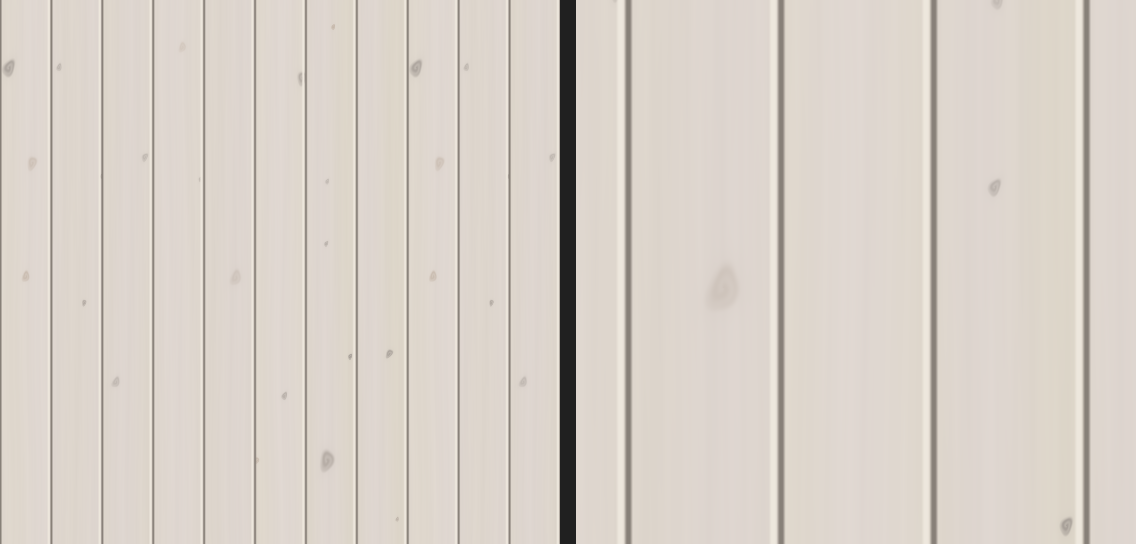
Left: the whole. Right: its middle third, enlarged.
Give the GLSL for this texture, as a WebGL 2 fragment shader.

```glsl
#version 300 es
precision highp float;

uniform vec2 u_resolution;
out vec4 fragColor;

// Layout, in units of the canvas width
const float BOARDS = 11.0;
const float BOARD_CYCLE = 8.0;       // boards before the wood repeats
const float GROOVE_SHIFT = 0.0009;
const float GROOVE_CORE = 0.0009;
const float GROOVE_EDGE = 0.0027;
const float BEVEL_OFFSET = 0.0047;
const float BEVEL_CORE = 0.0010;
const float BEVEL_EDGE = 0.0028;

// Knots
const float KNOT_ROW = 0.195;
const float KNOT_CHANCE = 0.46;
const float KNOT_MIN = 0.0045;
const float KNOT_MAX = 0.0200;

// Colours
const vec3 PALE_WOOD = vec3(0.873, 0.840, 0.816);
const vec3 WARM_WOOD = vec3(0.868, 0.839, 0.790);
const vec3 GROOVE_COLOUR = vec3(0.530, 0.500, 0.470);
const vec3 BEVEL_COLOUR = vec3(0.930, 0.905, 0.865);
const vec3 GREY_KNOT = vec3(0.620, 0.590, 0.565);
const vec3 TAN_KNOT = vec3(0.760, 0.700, 0.645);
const float GRAIN_STRENGTH = 0.006;

float hash(vec2 p) {
    return fract(sin(dot(p, vec2(127.1, 311.7))) * 43758.5453);
}

// Soft band around zero, never thinner than a pixel's blur
float band(float d, float core, float edge) {
    float blur = 0.5 / u_resolution.x;
    return 1.0 - smoothstep(core - blur, edge + blur, abs(d));
}

// Long fibres: sines across the board that wander slowly along it
float grain(vec2 p, float seed) {
    float sum = 0.0;
    float frequency = 190.0;
    float weight = 0.5;
    for (int i = 0; i < 4; i++) {
        float phase = seed * 6.3 * float(i + 1);
        float wander = 1.6 * sin(p.y * (5.0 + 3.0 * float(i)) + phase);
        sum += weight * sin(p.x * frequency + wander + phase);
        frequency *= 1.83;
        weight *= 0.75;
    }
    return sum;
}

// Broad warm stripe at a different place on each board
float warmth(vec2 local, float seed) {
    float drift = 0.5 * sin(local.y * 4.0 + seed * 20.0);
    float stripe = 0.5 + 0.5 * sin(local.x * 60.0 + seed * 37.0 + drift);
    return clamp(stripe * (0.35 + 0.9 * fract(seed * 7.3)), 0.0, 1.0);
}

// Tints the wood with at most one tilted, ringed knot per cell
vec3 addKnot(vec3 wood, vec2 local, float board, float boardWidth) {
    float row = floor(local.y / KNOT_ROW);
    vec2 cell = vec2(board, row) + 3.7;
    if (hash(cell) > KNOT_CHANCE) return wood;

    vec2 jitter = vec2(hash(cell + 11.3), hash(cell + 23.9));
    vec2 centre = vec2(jitter.x * boardWidth, (row + 0.2 + 0.6 * jitter.y) * KNOT_ROW);
    float pick = hash(cell + 41.7);
    float radius = mix(KNOT_MIN, KNOT_MAX, pick * pick);
    float tilt = mix(0.1, 0.6, hash(cell + 57.1));

    vec2 q = local - centre;
    q = mat2(cos(tilt), sin(tilt), -sin(tilt), cos(tilt)) * q;
    q /= radius * vec2(0.62, 1.0);
    float angle = atan(q.y, q.x);
    float d = length(q) * (1.0 + 0.10 * sin(angle * 3.0 + pick * 30.0));

    float body = 1.0 - smoothstep(0.65, 1.2, d);
    float rings = 0.82 + 0.18 * sin(d * 9.0 + angle);
    float halo = 0.12 * exp(-0.8 * d * d);
    float tone = hash(cell + 73.3);
    float opacity = mix(0.25, 0.75, hash(cell + 89.9));
    vec3 colour = mix(GREY_KNOT, TAN_KNOT, smoothstep(0.4, 0.8, tone));
    return mix(wood, colour, clamp(body * rings * opacity + halo, 0.0, 1.0));
}

void main() {
    vec2 p = gl_FragCoord.xy / u_resolution.x;
    float boardWidth = 1.0 / BOARDS;
    float x = p.x - GROOVE_SHIFT;
    float board = mod(floor(x / boardWidth), BOARD_CYCLE);
    vec2 local = vec2(mod(x, boardWidth), p.y);
    float seed = hash(vec2(board, 5.0));

    // Wood
    vec3 colour = mix(PALE_WOOD, WARM_WOOD, warmth(local, seed));
    colour += GRAIN_STRENGTH * grain(local, seed) + 0.008 * (seed - 0.5);
    colour = addKnot(colour, local, board, boardWidth);

    // Joint: light bevel on the left of each dark groove
    float joint = mod(x + 0.5 * boardWidth, boardWidth) - 0.5 * boardWidth;
    colour = mix(colour, BEVEL_COLOUR, band(joint + BEVEL_OFFSET, BEVEL_CORE, BEVEL_EDGE));
    colour = mix(colour, GROOVE_COLOUR, band(joint, GROOVE_CORE, GROOVE_EDGE));

    fragColor = vec4(colour, 1.0);
}
```
